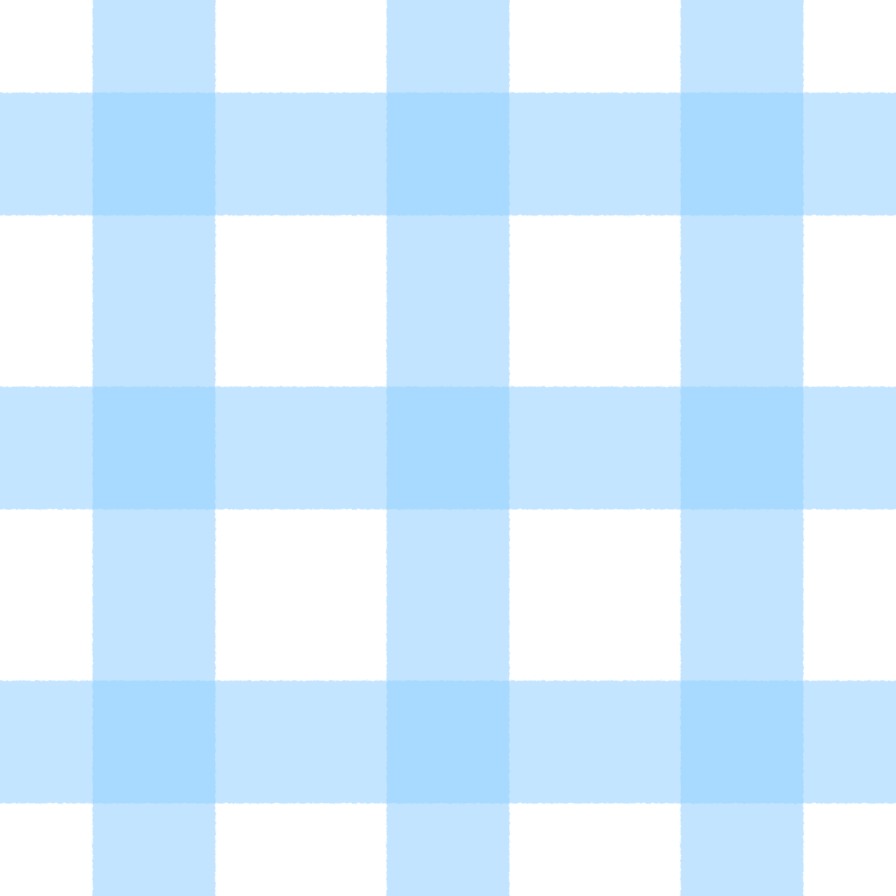
Reproduce this pattern procedurally as a three.js fragment shader.

```glsl
varying vec2 vUv;

// Layered sines with whole frequencies, so the fray repeats with every tile
float fray(float along, float seed) {
  float a = 6.2831853 * along;
  float bend = 1.5 * sin(a * 5.0 + seed) + 1.2 * sin(a * 11.0 + seed * 2.3);
  return 0.4 * sin(a * 23.0 + bend + seed * 1.7)
       + 0.35 * sin(a * 41.0 - bend * 1.6 + seed * 3.1)
       + 0.25 * sin(a * 67.0 + bend * 2.1 + seed * 4.9);
}

// Coverage of a brushed stripe centred on across = 0, in tile units
float stripe(float across, float along, float seed) {
  float side = seed + 2.6 * step(0.0, across);
  float edge = 0.2083 - abs(across);
  float body = smoothstep(-0.003, 0.003, edge - 0.0025 * fray(along, side));
  float fringe = smoothstep(-0.003, 0.003, edge + 0.001 - 0.004 * fray(along, side + 9.0));
  return mix(body, fringe, 0.4);
}

void main() {
  // Tile coordinates, with a crossing at the centre of the canvas
  vec2 tile = fract((vUv - 0.5) / 0.328125 + 0.5) - 0.5;

  // Translucent ink: horizontal stripes first, vertical stripes on top
  vec3 ink = vec3(0.575, 0.812, 1.0);
  vec3 color = vec3(1.0);
  color = mix(color, ink, 0.545 * stripe(tile.y, tile.x, 1.3));
  color = mix(color, ink, 0.565 * stripe(tile.x, tile.y, 5.7));

  gl_FragColor = vec4(color, 1.0);
}
```
